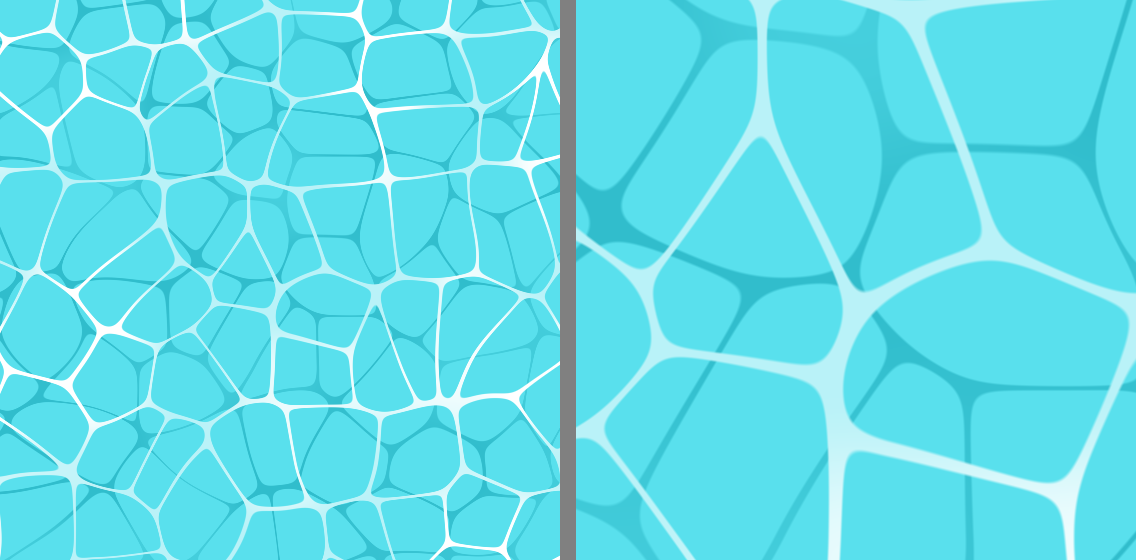
Left, the full canvas; right, a detail of the centre.
Write a three.js fragment shader that draws this texture.

```glsl
// Sunlit pool water: a white caustic net over a darker, deeper shadow net on turquoise.
varying vec2 vUv;

// Sine-free hash: two random values from 0 to 1 for a grid point
vec2 hash2(vec2 p) {
  vec3 q = fract(p.xyx * vec3(0.1031, 0.1030, 0.0973));
  q += dot(q, q.yzx + 33.33);
  return fract((q.xx + q.yz) * q.zy);
}

// Smooth value noise with two independent channels
vec2 noise2(vec2 p) {
  vec2 cell = floor(p);
  vec2 f = fract(p);
  f = f * f * (3.0 - 2.0 * f);
  vec2 bottom = mix(hash2(cell), hash2(cell + vec2(1.0, 0.0)), f.x);
  vec2 top = mix(hash2(cell + vec2(0.0, 1.0)), hash2(cell + vec2(1.0, 1.0)), f.x);
  return mix(bottom, top, f.y);
}

// Jittered site of a grid cell
vec2 site(vec2 cell) {
  return cell + 0.06 + 0.88 * hash2(cell + 57.0);
}

// Distance to the Voronoi borders; the soft minimum fillets the junctions
float netDistance(vec2 p, float sharpness) {
  vec2 home = floor(p);
  vec2 nearCell = home;
  vec2 nearest = vec2(0.0);
  float best = 100.0;
  for (int j = -1; j <= 1; j++) {
    for (int i = -1; i <= 1; i++) {
      vec2 cell = home + vec2(float(i), float(j));
      vec2 toSite = site(cell) - p;
      float d = dot(toSite, toSite);
      if (d < best) {
        best = d;
        nearest = toSite;
        nearCell = cell;
      }
    }
  }

  float sum = 0.0;
  for (int j = -2; j <= 2; j++) {
    for (int i = -2; i <= 2; i++) {
      if (i == 0 && j == 0) continue;
      vec2 toSite = site(nearCell + vec2(float(i), float(j))) - p;
      float border = dot(0.5 * (nearest + toSite), normalize(toSite - nearest));
      sum += exp(-sharpness * border);
    }
  }
  return -log(sum) / sharpness;
}

// Coverage of a strand of the given half width, with a fine soft rim
float strand(float d, float halfWidth) {
  return 1.0 - smoothstep(halfWidth - 0.007, halfWidth + 0.007, d);
}

void main() {
  vec3 water = vec3(0.35, 0.88, 0.93);
  vec3 shadow = vec3(0.19, 0.74, 0.80);
  vec3 glint = vec3(1.0);

  // Gentle warps bend the strands of each net differently
  vec2 p = vUv * 7.2;
  vec2 lightPos = p + 0.35 * noise2(p * 0.8 + 11.0) + 3.0;
  vec2 shadowPos = p + 0.40 * noise2(p * 0.8 + 43.0) + 71.0;

  // Drifts of strength (x) and thickness (y)
  vec2 lightDrift = noise2(vUv * 6.0 + 5.0);
  vec2 shadowDrift = noise2(vUv * 6.0 + 29.0);

  float shadowNet = strand(netDistance(shadowPos, 19.0), mix(0.008, 0.021, shadowDrift.y));
  float lightNet = strand(netDistance(lightPos, 23.0), mix(0.011, 0.026, lightDrift.y));

  // Layers from deep to surface; the glints hide the shadows below
  vec3 shadowTone = mix(water, shadow, mix(0.5, 1.0, smoothstep(0.1, 0.7, shadowDrift.x)));
  vec3 lightTone = mix(water, glint, mix(0.58, 1.0, smoothstep(0.2, 0.75, lightDrift.x)));
  vec3 color = mix(water, shadowTone, shadowNet);
  gl_FragColor = vec4(mix(color, lightTone, lightNet), 1.0);
}
```
